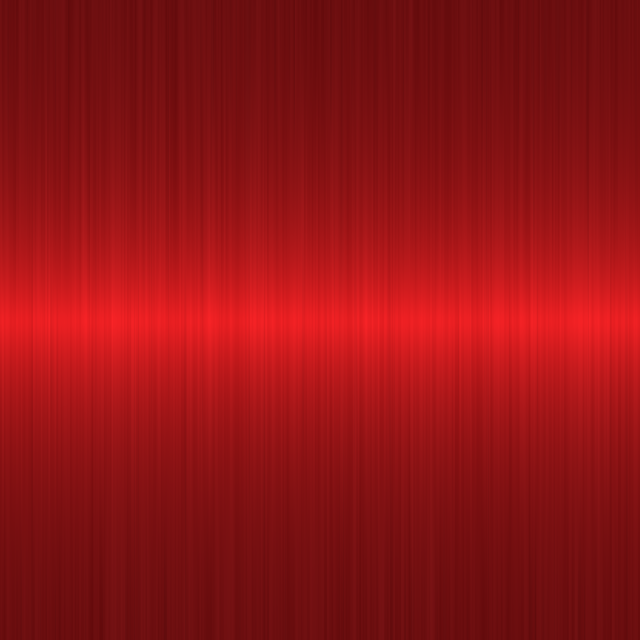
Give the GLSL for this texture, as a WebGL 1 fragment shader.

```glsl
precision highp float;
// Brushed red metal: a horizontal band of light falls off exponentially
// above and below the centre line, and layers of noise stretched along
// the vertical axis give the fine brushed grain.

uniform vec2 u_resolution;

float hash(vec2 p) {
  vec3 q = fract(vec3(p.xyx) * 0.1031);
  q += dot(q, q.yzx + 33.33);
  return fract((q.x + q.y) * q.z);
}

float valueNoise(vec2 p) {
  vec2 cell = floor(p);
  vec2 f = fract(p);
  f = f * f * (3.0 - 2.0 * f);
  float low = mix(hash(cell), hash(cell + vec2(1.0, 0.0)), f.x);
  float high = mix(hash(cell + vec2(0.0, 1.0)), hash(cell + vec2(1.0, 1.0)), f.x);
  return mix(low, high, f.y);
}

// Signed grain: faint broad bands first, then ever finer, stronger hairlines.
float brushedGrain(vec2 uv) {
  float total = 0.0;
  float frequency = 34.0;
  float weight = 0.09;
  for (int i = 0; i < 5; i++) {
    float layer = float(i);
    vec2 p = vec2(uv.x * frequency, uv.y * (1.3 + 0.4 * layer));
    total += weight * (valueNoise(p + 37.0 * layer) - 0.5);
    frequency *= 1.87;
    weight *= 1.42;
  }
  return total;
}

// Thin dark scratches, each fading in and out along its length.
float scratches(vec2 uv, float density) {
  float ridge = valueNoise(vec2(uv.x * density, uv.y * 2.2) + 211.0);
  return smoothstep(0.76, 0.98, ridge);
}

// Brightness of the band, with its sharp crest slightly rounded.
float lightBand(float y, float centre) {
  float d = length(vec2(y - centre, 0.012));
  return exp(-5.8 * d);
}

vec3 metalColor(float light) {
  vec3 shade = vec3(0.388, 0.050, 0.054);
  vec3 glow = vec3(0.575, 0.080, 0.088);
  return shade + glow * light;
}

void main() {
  vec2 uv = gl_FragCoord.xy / u_resolution;
  float grain = brushedGrain(uv);

  vec3 color = metalColor(lightBand(uv.y, 0.498));
  color *= 1.0 + 0.19 * grain - 0.05 * scratches(uv, 300.0);
  color += vec3(0.025, 0.035, 0.035) * grain;

  gl_FragColor = vec4(clamp(color, 0.0, 1.0), 1.0);
}
```
